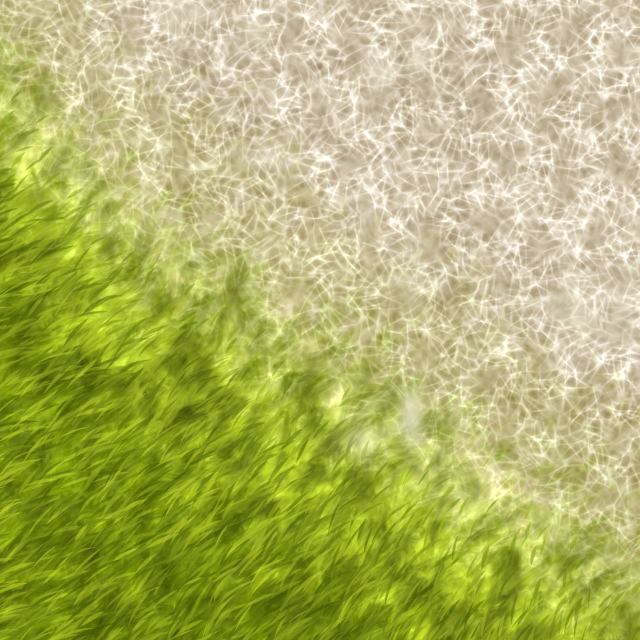
This texture is drawn by a Shadertoy shader. Its source:

```glsl
// Fresh green grass at the lower left fading diagonally into pale dry straw.

vec2 hash2(vec2 p) {
    vec3 q = fract(p.xyx * vec3(0.1031, 0.1030, 0.0973));
    q += dot(q, q.yzx + 33.33);
    return fract((q.xx + q.yz) * q.zy);
}

mat2 rotation(float angle) {
    float c = cos(angle), s = sin(angle);
    return mat2(c, -s, s, c);
}

// Layered, folded sines, roughly -1 to 1
float waves(vec2 p) {
    float sum = 0.0, amplitude = 0.6;
    for (int i = 0; i < 5; i++) {
        p = rotation(0.65) * p * 1.6 + 0.9 * sin(p.yx) + 2.3;
        sum += amplitude * sin(p.x) * sin(p.y);
        amplitude *= 0.7;
    }
    return sum;
}

// Distances to the nearest and second nearest cell points
vec2 cellular(vec2 p) {
    vec2 cell = floor(p), nearest = vec2(8.0);
    for (int y = -1; y <= 1; y++)
    for (int x = -1; x <= 1; x++) {
        vec2 id = cell + vec2(x, y);
        float d = length(id + hash2(id) - p);
        nearest = d < nearest.x ? vec2(d, nearest.x) : vec2(nearest.x, min(nearest.y, d));
    }
    return nearest;
}

// Height above the diagonal front of the grass
float frontHeight(vec2 p) {
    return p.y - 0.78 + 0.70 * p.x - 0.09 * (1.0 - smoothstep(0.0, 0.28, p.x));
}

vec3 groundColor(float height) {
    vec3 color = mix(vec3(0.41, 0.49, 0.04), vec3(0.59, 0.67, 0.14), smoothstep(-0.40, -0.16, height));
    color = mix(color, vec3(0.70, 0.73, 0.37), smoothstep(-0.16, 0.01, height));
    color = mix(color, vec3(0.79, 0.755, 0.57), smoothstep(-0.02, 0.14, height));
    return mix(color, vec3(0.83, 0.78, 0.685), smoothstep(0.15, 0.36, height));
}

// Short broken fibres: stretched cell borders in several directions
float strawFibres(vec2 p) {
    float sum = 0.0;
    for (int i = 0; i < 4; i++) {
        float k = float(i);
        vec2 q = rotation(0.35 + 0.8 * k) * p * vec2(27.0, 62.0) + 13.0 * k;
        q += 0.3 * sin(q.yx * 1.3 + k);
        vec2 d = cellular(q);
        float line = 1.0 - smoothstep(0.0, 0.30, d.y - d.x);
        float broken = 0.5 + 0.5 * sin(q.x * 2.1 + 2.0 * sin(q.y * 0.9));
        sum += line * broken - 0.35 * (1.0 - smoothstep(0.05, 0.40, d.x));
    }
    return sum;
}

float bladeMask(vec2 offset, float angle, float halfLength, float width, float soft) {
    vec2 direction = vec2(cos(angle), sin(angle));
    float t = dot(offset, direction) / halfLength;
    float across = dot(offset, vec2(-direction.y, direction.x)) + 0.08 * halfLength * t * t;
    float edge = abs(across) - width * (1.0 - t * t);
    return (1.0 - smoothstep(-soft, soft, edge)) * step(abs(t), 1.0);
}

// One scattered layer of leaning blades
vec3 addBlades(vec3 color, vec2 uv, float layer, float cellSize, float soft) {
    vec2 shift = layer * vec2(7.37, 3.91);
    vec2 cell = floor(uv / cellSize + shift);
    for (int y = -1; y <= 1; y++)
    for (int x = -1; x <= 1; x++) {
        vec2 id = cell + vec2(x, y);
        vec2 place = hash2(id + layer * 17.0), kind = hash2(id + layer * 29.0 + 91.0);
        vec2 center = (id + place - shift) * cellSize;
        float height = frontHeight(center);
        float depth = 1.0 - smoothstep(-0.30, 0.04, height);
        float present = step(kind.x + 0.001, 0.03 * step(height, 0.03) + 0.75 * depth);
        float angle = mix(0.50, 1.15, center.x) + 0.8 * (kind.y - 0.5);
        float halfLength = cellSize * mix(0.35, 0.98, depth * (0.3 + 0.7 * place.y));
        float mask = bladeMask(uv - center, angle, halfLength, mix(0.0014, 0.0034, place.x), soft);
        float tone = fract(place.x * 7.0 + kind.y * 5.0);
        vec3 blade = mix(vec3(0.27, 0.36, 0.01), vec3(0.73, 0.80, 0.17), tone);
        blade = mix(vec3(0.55, 0.66, 0.13), blade, 0.4 + 0.6 * depth);
        color = mix(color, blade, 0.62 * mask * present);
    }
    return color;
}

vec3 addGlow(vec3 color, vec2 uv, vec2 center, vec2 radius, float strength) {
    vec2 d = (uv - center) / radius;
    return mix(color, vec3(0.90, 0.88, 0.79), strength * exp(-dot(d, d)));
}

void mainImage(out vec4 fragColor, in vec2 fragCoord) {
    vec2 uv = fragCoord / iResolution.xy;
    float soft = max(0.0012, 0.7 / iResolution.y);
    vec2 along = rotation(0.72) * uv;
    float patches = waves(uv * 7.0);
    float streaks = waves(along * vec2(18.0, 32.0) + 5.0);
    float grain = waves(along * vec2(38.0, 66.0));
    float height = frontHeight(uv);
    float dry = smoothstep(-0.12, 0.16, height);

    // Ground tone with mottled patches
    vec3 color = groundColor(height + 0.04 * patches + 0.05 * streaks + 0.06 * grain);

    // Dry straw, the gaps below it and broader stains
    float strawShade = 0.13 * (strawFibres(uv) - 0.35) + 0.06 * waves(uv * 24.0) + 0.03 * patches;
    color += (0.25 + 0.75 * dry) * strawShade * vec3(0.85, 0.95, 1.1);

    // Clumps and shadows in the fresh grass
    float clump = cellular(along * vec2(24.0, 46.0) + 0.4 * grain).x;
    color *= 1.0 + (1.0 - dry) * (0.35 * (0.48 - clump) + 0.12 * streaks + 0.10 * grain);

    // Overlapping blades
    for (int i = 0; i < 9; i++)
        color = addBlades(color, uv, float(i), 0.036, soft);
    color *= 1.0 + (1.0 - dry) * (0.10 * patches + 0.12 * streaks);

    // Soft pale specks floating in front
    color = addGlow(color, uv, vec2(0.655, 0.905), vec2(0.017, 0.018), 0.75);
    color = addGlow(color, uv, vec2(0.402, 0.945), vec2(0.018, 0.020), 0.55);
    color = addGlow(color, uv, vec2(0.592, 0.885), vec2(0.022, 0.032), 0.55);
    color = addGlow(color, uv, vec2(0.645, 0.350), vec2(0.018, 0.045), 0.75);
    color = addGlow(color, uv, vec2(0.415, 0.755), vec2(0.035, 0.022), 0.45);
    color = addGlow(color, uv, vec2(0.910, 0.510), vec2(0.055, 0.040), 0.45);
    color = addGlow(color, uv, vec2(0.640, 0.570), vec2(0.035, 0.060), 0.35);
    color = addGlow(color, uv, vec2(0.565, 0.310), vec2(0.040, 0.030), 0.40);
    color = addGlow(color, uv, vec2(0.275, 0.980), vec2(0.030, 0.025), 0.40);

    fragColor = vec4(clamp(color, 0.0, 1.0), 1.0);
}
```
